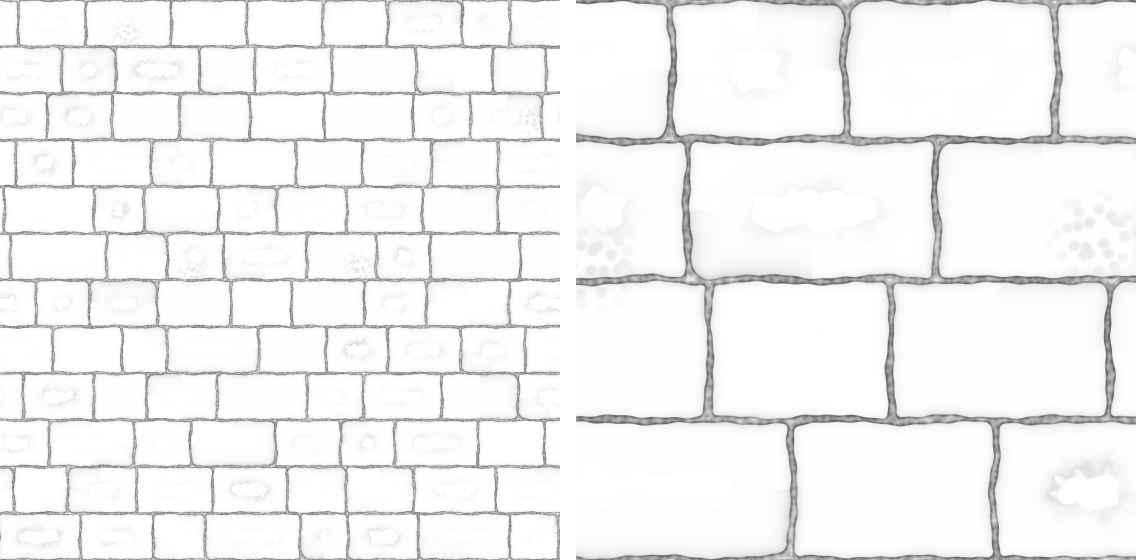
Left: the whole. Right: its middle third, enlarged.
Give the GLSL for this texture map, as a WebGL 2 fragment shader.

```glsl
#version 300 es
precision highp float;
// White stone blocks in running courses, parted by thin, uneven grey joints.
// Jittered joints split each course; a rounded box distance gives the block edges,
// layered sines make them waver, and cellular noise adds grain, dents and wear.

#define COURSES 12.0          // rows of blocks up the canvas
#define BLOCKS 8.0            // blocks across each row
#define JITTER 0.44           // spread of upright joints, in blocks
#define HALF_GAP 0.0021       // half the joint width
#define WOBBLE 0.0011         // waver of the block edges
#define MORTAR_DARK 0.47
#define MORTAR_MID 0.70
#define MORTAR_LIGHT 0.85
#define GRAIN 0.30            // contrast of the mortar speckle
#define SOIL 0.13             // soft grey beside the joints
#define DENT 0.15             // strongest shade around a dent
#define WEAR_SHARE 0.13       // share of zones with a worn patch

const float TAU = 6.28318;
out vec4 fragColor;
uniform vec2 u_resolution;

float hash(vec2 p) {
    vec3 v = fract(vec3(p.xyx) * 0.1031);
    v += dot(v, v.yzx + 33.33);
    return fract((v.x + v.y) * v.z);
}

// Distance to the nearest scattered point, on a grid that wraps.
float cellular(vec2 uv, float cells) {
    vec2 p = uv * cells, base = floor(p), f = p - base;
    float nearest = 2.0;
    for (int y = -1; y <= 1; y++)
    for (int x = -1; x <= 1; x++) {
        vec2 o = vec2(x, y), id = mod(base + o, cells);
        vec2 point = o + vec2(hash(id + 3.7), hash(id + 71.3)) - f;
        nearest = min(nearest, dot(point, point));
    }
    return sqrt(nearest);
}

// Layered sines along an edge.
float waver(float s, float seed) {
    return 0.5 * sin(s * 90.0 + seed * 41.0) + 0.35 * sin(s * 205.0 + seed * 67.0)
         + 0.25 * sin(s * 430.0 + seed * 97.0);
}

float roundBox(vec2 p, vec2 halfSize, float radius) {
    vec2 e = abs(p) - halfSize + radius;
    return length(max(e, 0.0)) + min(max(e.x, e.y), 0.0) - radius;
}

// Place of the k-th upright joint of a row, in blocks.
float jointAt(float k, float row) {
    return k + JITTER * (hash(vec2(mod(k, BLOCKS) * 7.0 + 2.0, row * 13.0 + 5.0)) - 0.5);
}

void main() {
    vec2 uv = gl_FragCoord.xy / u_resolution;
    float pixel = 1.0 / min(u_resolution.x, u_resolution.y);

    // Bend shared by both sides of each joint
    vec2 p = uv + vec2(0.0009 * sin(TAU * (uv.y * 17.0 + uv.x * 5.0)),
                       0.0007 * sin(TAU * (uv.x * 14.0 + uv.y * 7.0)));

    // Find the block
    float course = floor(p.y * COURSES), row = mod(course, COURSES);
    float t = p.x * BLOCKS - 0.1 - 0.75 * hash(vec2(row * 5.0 + 1.0, 19.0));
    float k = floor(t);
    if (t < jointAt(k, row)) k -= 1.0;
    else if (t >= jointAt(k + 1.0, row)) k += 1.0;
    float left = jointAt(k, row), right = jointAt(k + 1.0, row);
    vec2 id = vec2(mod(k, BLOCKS), row);
    float seed = hash(id * 3.0 + 11.0);
    vec2 q = vec2((t - 0.5 * (left + right)) / BLOCKS, p.y - (course + 0.5) / COURSES);
    vec2 halfBlock = vec2(0.5 * (right - left) / BLOCKS, 0.5 / COURSES);

    // Uneven block outline, each corner rounded by its own amount
    vec2 side = sign(q);
    float corner = hash(id * 5.0 + side * 2.0 + 31.0);
    float radius = 0.003 + 0.011 * pow(corner, 6.0);
    vec2 waves = vec2(waver(q.y, seed + 0.3 * side.x), waver(q.x, seed + 0.4 * side.y));
    float d = roundBox(q, halfBlock - HALF_GAP + WOBBLE * waves, radius);

    // Block face: near white, soiled beside some joints
    float drift = 0.5 + 0.25 * sin(TAU * (uv.x * 6.0 + uv.y * 4.0))
                + 0.25 * sin(TAU * (uv.x * 9.0 - uv.y * 11.0));
    float tone = 1.0 - 0.006 * seed * seed;
    tone -= SOIL * (0.3 + 0.7 * drift) * exp(min(d, 0.0) / 0.0022);
    tone -= 0.08 * pow(corner, 6.0) * exp(min(d, 0.0) / 0.009);

    // Shallow dent: scalloped middle with a shade fading outward
    float strength = DENT * pow(hash(id * 7.0 + 43.0), 2.2);
    float scallop = 0.009 * (cellular(uv, 96.0) - 0.5) + 0.002 * waver(q.x, seed);
    vec2 dentSize = vec2(max(halfBlock.x - 0.038, 0.008), 0.010);
    float rim = roundBox(q, dentSize, 0.008) + scallop;
    float shade = smoothstep(-0.0015, 0.0015, rim) * exp(-max(rim, 0.0) / 0.0055);
    tone -= strength * shade * (0.65 + 0.35 * sin(q.x * 95.0 - q.y * 120.0 + seed * TAU));

    // Mortar: dark rims, paler core and corners, speckled
    float grain = cellular(uv, 230.0) - 0.5;
    float mortar = mix(MORTAR_DARK, MORTAR_MID, smoothstep(0.0, 0.0020, d));
    mortar = mix(mortar, MORTAR_LIGHT, smoothstep(0.0025, 0.0050, d));
    mortar += GRAIN * grain + 0.12 * (drift - 0.5);
    tone = mix(tone, clamp(mortar, 0.38, 0.92), smoothstep(-0.8 * pixel, 0.8 * pixel, d));

    // Rare worn patches: pale flecks over blocks and joints
    vec2 zone = floor(uv * 7.0);
    vec2 heart = (zone + 0.3 + 0.4 * vec2(hash(zone + 5.1), hash(zone + 9.3))) / 7.0;
    float worn = step(1.0 - WEAR_SHARE, hash(zone * 3.0 + 57.0))
               * smoothstep(0.036, 0.006, length(uv - heart));
    float fleck = smoothstep(0.50, 0.22, cellular(uv, 110.0));
    tone = mix(tone, 0.89, worn * fleck * 0.75);

    fragColor = vec4(vec3(clamp(tone, 0.0, 1.0)), 1.0);
}
```
